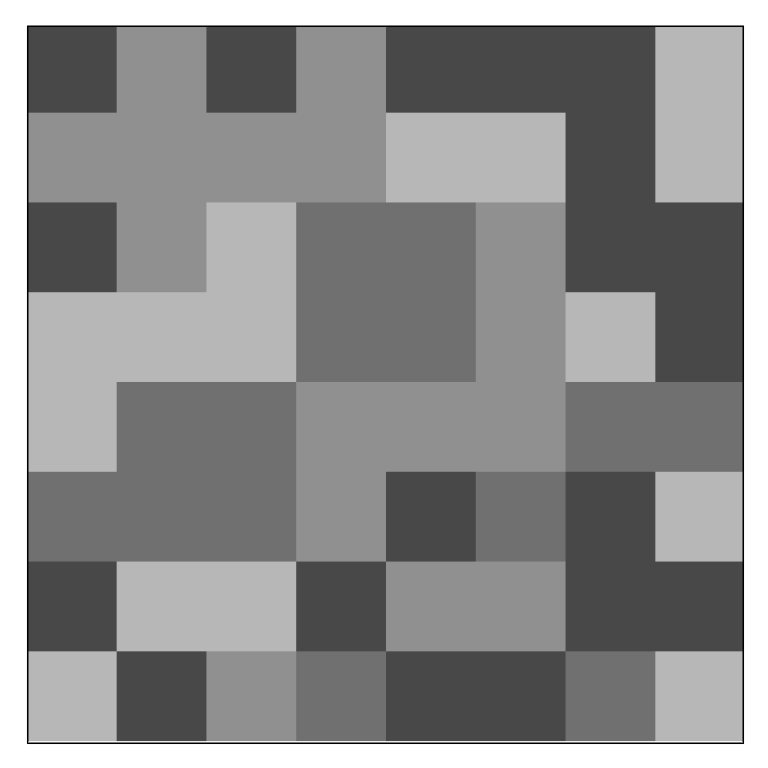
Write a Shadertoy shader that draws this pattern.

```glsl
const int CELLS = 8;
const vec2 GRID_CENTER = vec2(0.5026, 0.5026);
const float CELL_SIZE = 0.1169;
const vec2 FRAME_CENTER = vec2(0.50195, 0.49902);
const vec2 FRAME_HALF = vec2(0.46585, 0.4668);
const float FRAME_WIDTH = 0.002;

const float CHARCOAL = 0.282;
const float SLATE = 0.439;
const float ASH = 0.565;
const float SILVER = 0.718;
const vec3 PAPER = vec3(1.0);
const vec3 INK = vec3(0.0);

uint hash(uint n) {
    n = (n ^ (n >> 16)) * 0x7feb352du;
    n = (n ^ (n >> 15)) * 0x846ca68bu;
    return n ^ (n >> 16);
}

// Feistel shuffle: every cell receives a unique rank, so shares are exact
int shuffledRank(ivec2 cell, int count, uint seed) {
    uint n = uint(count);
    uvec2 c = uvec2(cell);
    for (uint i = 0u; i < 4u; i++) {
        uint key = hash(c.y + n * (i + seed));
        c = uvec2(c.y, (c.x + key) % n);
    }
    return int(c.x + n * c.y);
}

// Splits the ranks among the four greys
float greyOfRank(int rank) {
    return rank < 19 ? CHARCOAL : rank < 33 ? SLATE : rank < 49 ? ASH : SILVER;
}

float cellGrey(ivec2 cell, int count) {
    ivec2 inside = clamp(cell, ivec2(0), ivec2(count - 1));
    return greyOfRank(shuffledRank(inside, count, 23u));
}

// Blends the four nearest cells across one pixel at their shared edges
float mosaic(vec2 g, int count, float pixel) {
    vec2 shifted = g - 0.5;
    ivec2 c = ivec2(floor(shifted));
    vec2 t = clamp((fract(shifted) - 0.5) / pixel + 0.5, 0.0, 1.0);
    float low = mix(cellGrey(c, count), cellGrey(c + ivec2(1, 0), count), t.x);
    float high = mix(cellGrey(c + ivec2(0, 1), count), cellGrey(c + ivec2(1, 1), count), t.x);
    return mix(low, high, t.y);
}

float boxDistance(vec2 p, vec2 halfSize) {
    vec2 d = abs(p) - halfSize;
    return length(max(d, 0.0)) + min(max(d.x, d.y), 0.0);
}

float coverage(float distance, float pixel) {
    return clamp(0.5 - distance / pixel, 0.0, 1.0);
}

void mainImage(out vec4 fragColor, in vec2 fragCoord) {
    float pixel = 1.0 / min(iResolution.x, iResolution.y);
    vec2 p = (fragCoord - 0.5 * iResolution.xy) * pixel + 0.5;

    // Grey cells, cropped by both the grid and the frame
    vec2 g = (p - GRID_CENTER) / CELL_SIZE + 0.5 * float(CELLS);
    float gridEdge = boxDistance(p - GRID_CENTER, vec2(0.5 * float(CELLS) * CELL_SIZE));
    float frameEdge = boxDistance(p - FRAME_CENTER, FRAME_HALF);
    float fill = coverage(max(gridEdge, frameEdge), pixel);
    vec3 color = mix(PAPER, vec3(mosaic(g, CELLS, pixel / CELL_SIZE)), fill);

    // Thin border
    float border = coverage(abs(frameEdge) - 0.5 * FRAME_WIDTH, pixel);
    color = mix(color, INK, border);

    fragColor = vec4(color, 1.0);
}
```
